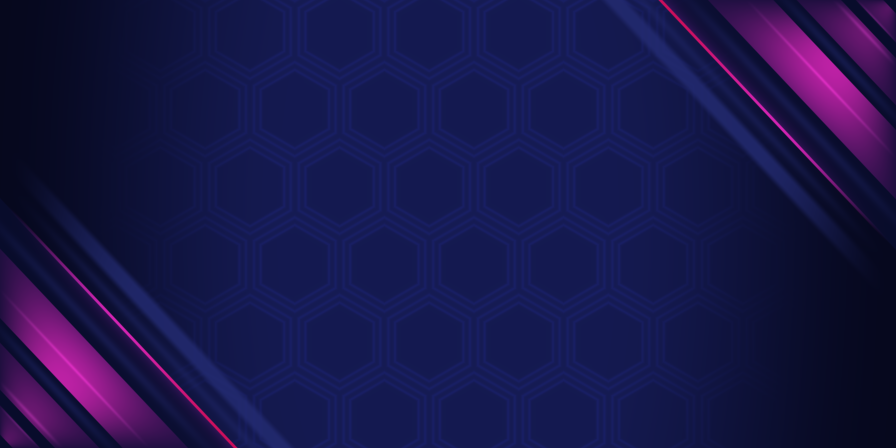
Write a Shadertoy shader that draws this background.

```glsl
// Navy backdrop with faint double hexagons and glowing magenta diagonal stripes in two corners.
#define NAVY vec3(0.084, 0.105, 0.325)
#define MIDNIGHT vec3(0.022, 0.030, 0.115)
#define STRIPE_BLUE vec3(0.140, 0.170, 0.450)
#define PURPLE vec3(0.230, 0.070, 0.340)
#define MAGENTA vec3(0.830, 0.140, 0.700)
#define CRIMSON vec3(0.800, 0.060, 0.360)
#define HEX_SPACING 0.2
#define HEX_ORIGIN vec2(0.958, 0.583)
#define STRIPE_SLOPE 1.06

float hexRadius(vec2 p) {
    p = abs(p);
    return max(p.x, dot(p, vec2(0.5, 0.8660254)));
}

// Distance from the nearest cell centre of a pointy-top hexagon grid
float hexGrid(vec2 p) {
    vec2 cell = HEX_SPACING * vec2(1.0, 1.7320508);
    vec2 a = mod(p + 0.5 * cell, cell) - 0.5 * cell;
    vec2 b = mod(p, cell) - 0.5 * cell;
    return min(hexRadius(a), hexRadius(b));
}

float band(float e, float lo, float hi, float soft) {
    return smoothstep(lo - soft, lo + soft, e) * (1.0 - smoothstep(hi - soft, hi + soft, e));
}

float ridge(float e, float center, float width) {
    float d = (e - center) / width;
    return exp(-d * d);
}

// Magenta ribbon: bright in the middle of its length, lit towards its inner side
vec3 ribbon(vec3 base, float e, float lo, float hi, float glow, float aa) {
    float across = clamp((e - lo) / (hi - lo), 0.0, 1.0);
    float light = glow * (0.85 - 0.5 * across * across);
    return mix(base, mix(PURPLE, MAGENTA, light), band(e, lo, hi, aa) * (0.45 + 0.55 * glow));
}

void mainImage(out vec4 fragColor, in vec2 fragCoord) {
    vec2 size = vec2(iResolution.x / iResolution.y, 1.0);
    vec2 p = fragCoord / iResolution.y;
    float aa = 1.2 / iResolution.y;

    // Backdrop darkening towards the sides
    vec2 fromCenter = (p - 0.5 * size) / (0.5 * size);
    float lateral = length(fromCenter * vec2(1.0, 0.22));
    vec3 color = mix(NAVY, MIDNIGHT, smoothstep(0.35, 1.02, lateral));

    // Faint double hexagon outlines
    float hexFade = 1.0 - smoothstep(0.35, 0.82, lateral);
    float r = hexGrid(p - HEX_ORIGIN);
    float outline = ridge(r, 0.091, 0.0035) + ridge(r, 0.076, 0.0035);
    color += hexFade * (vec3(0.012, 0.015, 0.065) * outline
           - vec3(0.004, 0.005, 0.012) * (1.0 - smoothstep(0.072, 0.078, r)));

    // Corner coordinates: e grows away from the corner, t runs along a stripe
    vec2 slope = vec2(STRIPE_SLOPE, 1.0);
    vec2 q = dot(p - 0.5 * size, slope) > 0.0 ? size - p : p;
    float e = dot(q, slope);
    float t = clamp(q.x * STRIPE_SLOPE / max(e, 0.001), 0.0, 1.0);
    float middle = 4.0 * t * (1.0 - t);
    float fadeIn = smoothstep(0.02, 0.5, t);

    // Dark ground and soft blue stripes
    color = mix(color, vec3(0.035, 0.050, 0.180), 0.8 * band(e, -1.0, 0.558, aa));
    color = mix(color, STRIPE_BLUE, 0.8 * fadeIn * band(e, 0.642, 0.692, 0.012));
    color = mix(color, STRIPE_BLUE, 0.35 * fadeIn * ridge(e, 0.602, 0.014));
    color = mix(color, STRIPE_BLUE, 0.40 * (0.3 + 0.7 * middle)
          * (ridge(e, 0.490, 0.016) + ridge(e, 0.262, 0.014)));

    // Wide ribbons
    color = ribbon(color, e, 0.290, 0.445, middle, aa);
    color = ribbon(color, e, 0.130, 0.235, 0.6 * middle, aa);
    color = ribbon(color, e, 0.030, 0.095, 0.45 * middle, aa);

    // Bright seams on the ribbons
    float seams = ridge(e, 0.352, 0.005) + ridge(e, 0.146, 0.006) + 0.7 * ridge(e, 0.092, 0.004);
    color += vec3(0.16, 0.05, 0.13) * seams * middle;

    // Thin glowing edge line with a purple falloff towards the corner
    float inner = band(e, 0.4, 0.56, aa);
    color = mix(color, PURPLE * 1.3, 0.75 * inner * fadeIn * exp((e - 0.56) / 0.022));
    vec3 lineColor = mix(MAGENTA, CRIMSON, smoothstep(0.5, 0.95, t));
    color = mix(color, lineColor, fadeIn * band(e, 0.553, 0.562, aa));

    fragColor = vec4(color, 1.0);
}
```
